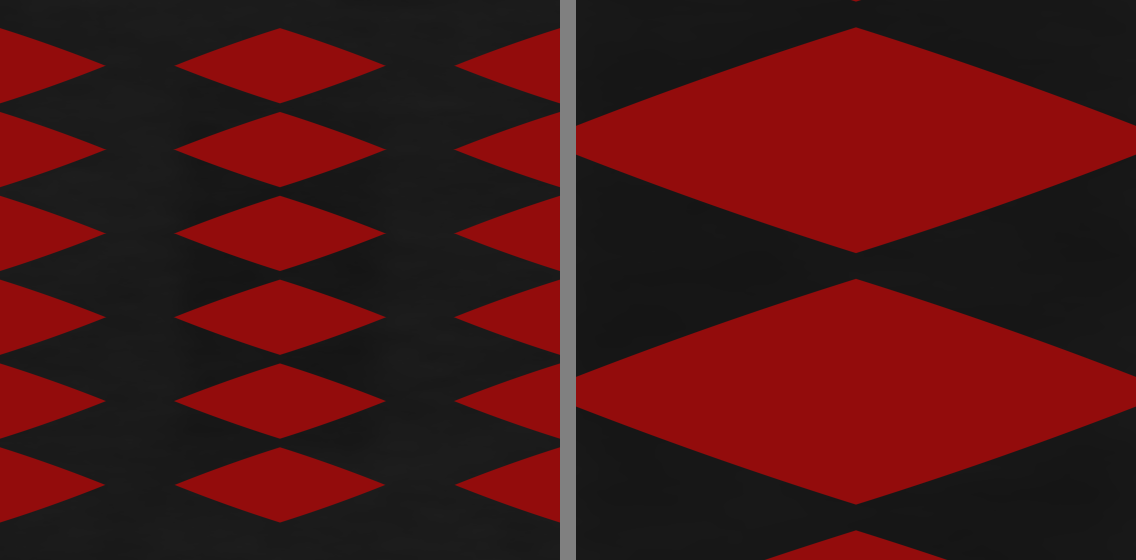
Left: the whole. Right: its middle third, enlarged.
This pattern is drawn by a Shadertoy shader. Its source:

```glsl
const vec3 CHARCOAL = vec3(0.104, 0.104, 0.104);
const vec3 CRIMSON = vec3(0.575, 0.047, 0.047);
const float COLUMN_PITCH = 0.5;
const float ROW_PITCH = 0.1497;
const float FIRST_ROW = 0.1341;
const float LAST_ROW_INDEX = 5.0;
const vec2 HALF_SIZE = vec2(0.1888, 0.0672);
const float EDGE_BULGE = 0.12;

float hash(vec2 p) {
    return fract(sin(dot(p, vec2(127.1, 311.7))) * 43758.5453);
}

float valueNoise(vec2 p) {
    vec2 cell = floor(p);
    vec2 f = fract(p);
    f = f * f * (3.0 - 2.0 * f);
    float low = mix(hash(cell), hash(cell + vec2(1.0, 0.0)), f.x);
    float high = mix(hash(cell + vec2(0.0, 1.0)), hash(cell + vec2(1.0, 1.0)), f.x);
    return mix(low, high, f.y);
}

float fbm(vec2 p) {
    float sum = 0.0;
    float amplitude = 0.5;
    for (int i = 0; i < 4; i++) {
        sum += amplitude * valueNoise(p);
        p = p * 2.03 + 17.3;
        amplitude *= 0.5;
    }
    return sum;
}

// Approximate signed distance to a lozenge with slightly convex sides
float lozenge(vec2 p, vec2 halfSize, float bulge) {
    vec2 q = abs(p) / halfSize;
    float profile = 1.0 - q.x + bulge * q.x * (1.0 - q.x);
    return (q.y - profile) / length(1.0 / halfSize);
}

// Dark ground with faint horizontal smudges and a deeper central band
vec3 smudgedGround(vec2 uv) {
    float smudge = fbm(uv * vec2(14.0, 38.0)) - 0.47;
    float cloud = fbm(uv * vec2(5.0, 7.0) + 40.0) - 0.47;
    float band = smoothstep(0.29, 0.36, uv.x) * (1.0 - smoothstep(0.63, 0.72, uv.x));
    band *= smoothstep(0.10, 0.28, uv.y) * (1.0 - smoothstep(0.70, 0.92, uv.y));
    return CHARCOAL + 0.020 * smudge + 0.016 * cloud - 0.014 * band;
}

void mainImage(out vec4 fragColor, in vec2 fragCoord) {
    vec2 uv = fragCoord / iResolution.xy;
    float pixel = 1.0 / min(iResolution.x, iResolution.y);

    // Nearest lozenge, with the rows limited to leave plain margins
    float column = floor(uv.x / COLUMN_PITCH + 0.5);
    float row = clamp(floor((uv.y - FIRST_ROW) / ROW_PITCH + 0.5), 0.0, LAST_ROW_INDEX);
    vec2 centre = vec2(column * COLUMN_PITCH, FIRST_ROW + row * ROW_PITCH);

    // Tiny differences in width from row to row
    vec2 halfSize = HALF_SIZE + vec2(0.0016 * (hash(vec2(row, 3.0)) - 0.5), 0.0);
    float dist = lozenge(uv - centre, halfSize, EDGE_BULGE);
    float coverage = 1.0 - smoothstep(-0.7 * pixel, 0.7 * pixel, dist);

    fragColor = vec4(mix(smudgedGround(uv), CRIMSON, coverage), 1.0);
}
```
